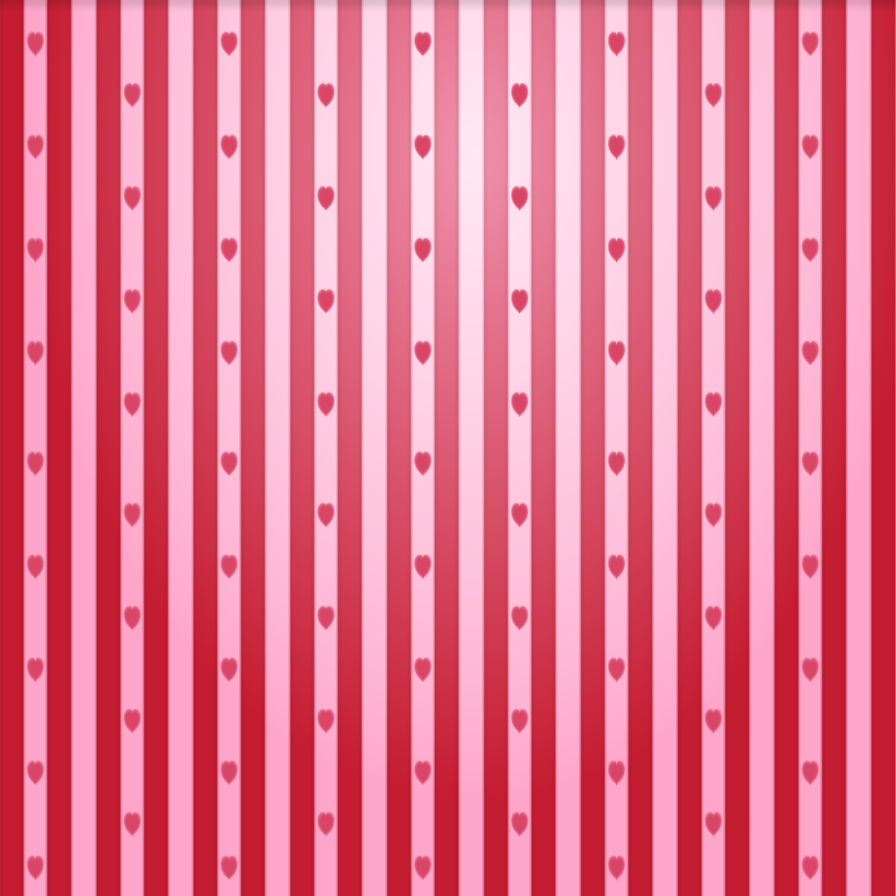
Reproduce this pattern procedurally as a WebGL 2 fragment shader.

```glsl
#version 300 es
precision highp float;
// Pink and red vertical stripes with staggered columns of small hearts under a soft glow.

uniform vec2 u_resolution;
out vec4 outColor;

// Stripe layout, in canvas widths
const float STRIPE_PERIOD = 0.1081;
const float HEART_STRIPE_X = 0.0395;
const float PLAIN_OFFSET = 0.0541;
const float HEART_STRIPE_HALF = 0.0131;
const float PLAIN_STRIPE_HALF = 0.0141;
const float TRIM_WIDTH = 0.0028;

// Heart layout, measured down from the top edge
const float ROW_PERIOD = 0.115;
const float FIRST_ROW = 0.0495;
const float STAGGER = 0.0573;
const float MIDDLE_GAP = 0.0085;   // extra space after the fourth row
const float LAST_GAP = -0.009;     // tighter space before the ninth row
const vec2 HEART_SIZE = vec2(0.0094, 0.0125);
const float HEART_CLEFT = 0.45;

// Glow
const vec2 GLOW_CENTER = vec2(0.53, 0.83);
const vec2 GLOW_RADIUS = vec2(0.50, 0.72);

// Colours
const vec3 RED_DEEP = vec3(0.77, 0.11, 0.19);
const vec3 RED_LIT = vec3(0.94, 0.57, 0.68);
const vec3 PINK_DEEP = vec3(0.995, 0.65, 0.79);
const vec3 PINK_LIT = vec3(1.0, 0.91, 0.95);
const vec3 HEART_CORE = vec3(0.85, 0.27, 0.40);
const vec3 HEART_RIM = vec3(0.89, 0.40, 0.52);

const float SOFTNESS = 0.0013;

// Smooth coverage of a shape from its signed distance
float coverage(float dist) {
    float blur = max(SOFTNESS, 0.7 / u_resolution.x);
    return 1.0 - smoothstep(-blur, blur, dist);
}

// Signed distance to a family of repeating vertical bands
float bandDistance(float x, float center, float halfWidth) {
    float local = mod(x - center + 0.5 * STRIPE_PERIOD, STRIPE_PERIOD);
    return abs(local - 0.5 * STRIPE_PERIOD) - halfWidth;
}

// Approximate distance to a tall heart with a shallow cleft
float heartDistance(vec2 p) {
    vec2 q = p / HEART_SIZE + vec2(0.0, 0.1);
    q.y -= HEART_CLEFT * sqrt(abs(q.x));
    return (length(q) - 1.0) * HEART_SIZE.x;
}

// Nearest heart; alternate columns drop by half a row
float heartPattern(vec2 uv) {
    float column = floor((uv.x - HEART_STRIPE_X) / STRIPE_PERIOD + 0.5);
    float depth = 1.0 - uv.y - FIRST_ROW - STAGGER * mod(column, 2.0);
    depth -= MIDDLE_GAP * step(3.5 * ROW_PERIOD + 0.5 * MIDDLE_GAP, depth);
    depth -= LAST_GAP * step(7.5 * ROW_PERIOD, depth);
    float row = max(floor(depth / ROW_PERIOD + 0.5), 0.0);
    float x = uv.x - HEART_STRIPE_X - column * STRIPE_PERIOD;
    return heartDistance(vec2(x, row * ROW_PERIOD - depth));
}

void main() {
    vec2 uv = gl_FragCoord.xy / u_resolution;

    // Elliptical light falling off toward the sides and bottom
    float glow = max(1.0 - length((uv - GLOW_CENTER) / GLOW_RADIUS), 0.0);
    vec3 red = mix(RED_DEEP, RED_LIT, glow);
    vec3 pink = mix(PINK_DEEP, PINK_LIT, pow(glow, 0.8));

    // Stripes, with dim red margins and a muted pink trim
    float band = min(bandDistance(uv.x, HEART_STRIPE_X, HEART_STRIPE_HALF),
                     bandDistance(uv.x, HEART_STRIPE_X + PLAIN_OFFSET, PLAIN_STRIPE_HALF));
    red *= 1.0 - 0.07 * (1.0 - smoothstep(0.0, 2.0 * TRIM_WIDTH, band));
    float trim = smoothstep(-TRIM_WIDTH, -0.4 * TRIM_WIDTH, band);
    vec3 color = mix(red, mix(pink, red, 0.22 * trim), coverage(band));

    // Hearts with a lighter rim
    float heart = heartPattern(uv);
    vec3 heartColor = mix(HEART_CORE, HEART_RIM, smoothstep(-0.0035, 0.0, heart));
    color = mix(color, heartColor, coverage(heart));

    // Thin shade along the top edge
    color *= 1.0 - 0.12 * smoothstep(0.985, 1.0, uv.y);
    outColor = vec4(color, 1.0);
}
```
